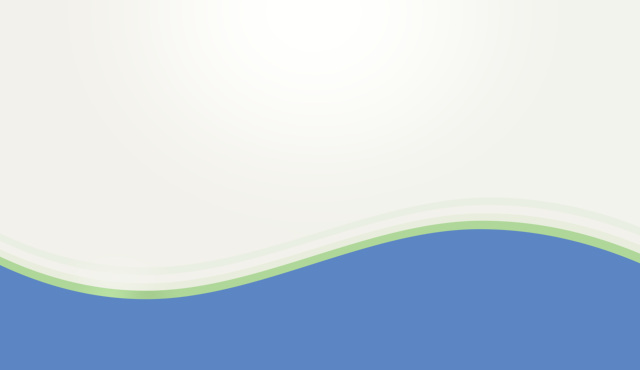
This background is drawn by a Shadertoy shader. Its source:

```glsl
// A pale sky with a soft white glow above a blue rolling wave.
// The wave is one piecewise curve; lifted copies of it stack into
// green and cream ribbons, each blended in with a smooth edge.

const vec3 CREAM_WARM = vec3(0.949, 0.945, 0.921);
const vec3 CREAM_COOL = vec3(0.949, 0.953, 0.929);
const vec3 GLOW_WHITE = vec3(0.999, 0.999, 0.992);
const vec3 PALE_UPPER = vec3(0.918, 0.937, 0.890);
const vec3 PALE_LOWER = vec3(0.910, 0.930, 0.865);
const vec3 LEAF_GREEN = vec3(0.685, 0.843, 0.600);
const vec3 WAVE_BLUE  = vec3(0.357, 0.522, 0.765);

// Height of the wave: parabolic ends joined by a smooth rise.
float waveHeight(float x, float lift) {
    float trough = 0.228;
    float crest = 0.749 + 0.2 * lift;
    float left = max(trough - x, 0.0) / trough;
    float right = max(x - crest, 0.0) / 0.251;
    float rise = smoothstep(trough, crest, x);
    return 0.1914 + 0.1892 * rise + 0.0923 * (left * left - right * right) + lift;
}

// Coverage of the area below the lifted wave, about one pixel soft.
float belowWave(vec2 uv, float lift, float soft) {
    return smoothstep(soft, -soft, uv.y - waveHeight(uv.x, lift));
}

// Elliptical falloff: one at the centre, zero at the radius.
float softSpot(vec2 uv, vec2 centre, vec2 radius) {
    return 1.0 - smoothstep(0.0, 1.0, length((uv - centre) / radius));
}

vec3 skyColor(vec2 uv) {
    vec3 cream = mix(CREAM_WARM, CREAM_COOL, smoothstep(0.3, 0.9, uv.x));
    float reach = length((uv - vec2(0.49, 0.97)) / vec2(0.43, 0.64));
    return mix(cream, GLOW_WHITE, 1.0 - smoothstep(0.1, 1.0, reach));
}

void mainImage(out vec4 fragColor, in vec2 fragCoord) {
    vec2 uv = fragCoord / iResolution.xy;
    float soft = 0.8 / iResolution.y;

    // Sky and the two pale ribbons, separated by cream
    vec3 color = skyColor(uv);
    color = mix(color, PALE_UPPER, belowWave(uv, 0.0856, soft));
    color = mix(color, CREAM_WARM, belowWave(uv, 0.0653, soft));
    color = mix(color, PALE_LOWER, belowWave(uv, 0.0428, soft));

    // Faint glint that washes out the ribbons near the trough
    float glint = softSpot(uv, vec2(0.18, 0.25), vec2(0.10, 0.09));
    color = mix(color, vec3(0.957, 0.957, 0.933), 0.75 * glint);

    // Green ribbon with a light and a dark sheen
    float lightSheen = softSpot(uv, vec2(0.175, 0.205), vec2(0.07, 0.05));
    float darkSheen = softSpot(uv, vec2(0.228, 0.205), vec2(0.06, 0.05));
    vec3 green = LEAF_GREEN + 0.04 * lightSheen - 0.04 * darkSheen;
    color = mix(color, green, belowWave(uv, 0.0228, soft));

    // Blue body of the wave
    color = mix(color, WAVE_BLUE, belowWave(uv, 0.0, soft));
    fragColor = vec4(color, 1.0);
}
```
